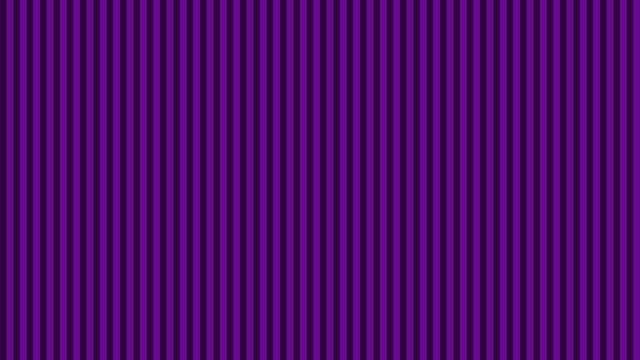
A Shadertoy shader for this pattern:

```glsl
// Vertical purple stripes: 48 equal repeats across, each a dark band then a bright one.
// A wrapped distance to the bright band's centre sets the soft edge, and every third
// repeat is slightly duller; the stripes run unbroken from bottom to top.

// Distance from the bright band's centre, in repeats: 0 at centre, 0.5 mid dark band.
float distanceToBrightBand(float repeats) {
    return abs(fract(repeats - 0.25) - 0.5);
}

void mainImage(out vec4 fragColor, in vec2 fragCoord) {
    float stripeCount = 48.0;
    float repeats = fragCoord.x / iResolution.x * stripeCount;
    float d = distanceToBrightBand(repeats);
    float pixel = stripeCount / iResolution.x;

    // The first repeat in each group of three is duller
    float dull = 1.0 - step(1.0, mod(floor(repeats), 3.0));
    vec3 bright = mix(vec3(0.40, 0.04, 0.56), vec3(0.38, 0.05, 0.52), dull);
    vec3 dark = mix(vec3(0.20, 0.0, 0.27), vec3(0.19, 0.0, 0.25), dull);

    // Soft edge, never narrower than a pixel
    float softness = max(0.06, 0.5 * pixel);
    float darkness = smoothstep(0.26 - softness, 0.26 + softness, d);

    fragColor = vec4(mix(bright, dark, darkness), 1.0);
}
```
